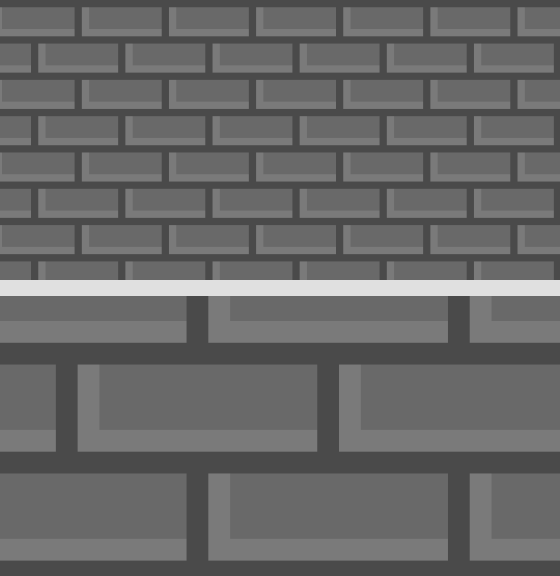
Top, the full canvas; bottom, a detail of the centre.
This texture is drawn by a Shadertoy shader. Its source:

```glsl
// Grey brick wall in running bond: flat bricks with a pale lip along the
// left and bottom sides, set in dark mortar. Each pixel is folded into one
// brick cell, then shaded with antialiased box distances.

// Lengths are in units of one mortar joint
const float UNITS_HIGH = 38.56;            // canvas height
const vec2  CELL = vec2(12.0, 5.0);        // brick plus joint
const vec2  BRICK = vec2(11.0, 4.0);
const float LIP = 1.0;                     // width of the pale edge
const float FIRST_LEFT = -0.73;            // left side of the first brick
const float TOP_JOINT = 1.0;               // mortar above the first row

const vec3 MORTAR_COLOR = vec3(0.290);
const vec3 FACE_COLOR   = vec3(0.412);
const vec3 LIP_COLOR    = vec3(0.480);

// Coverage of a pixel whose centre lies a signed distance inside an edge
float coverage(float inside, float pixel) {
    return clamp(inside / pixel + 0.5, 0.0, 1.0);
}

void mainImage(out vec4 fragColor, in vec2 fragCoord) {
    float pixel = UNITS_HIGH / iResolution.y;
    vec2 p = fragCoord * pixel;
    p.y = UNITS_HIGH - p.y;                // measure rows down from the top

    // Fold into a cell centred on its brick, shifting odd rows by half
    vec2 joint = CELL - BRICK;
    p -= vec2(FIRST_LEFT, TOP_JOINT) - 0.5 * joint;
    float row = floor(p.y / CELL.y);
    p.x -= 0.5 * CELL.x * mod(row, 2.0);
    vec2 local = mod(p, CELL) - 0.5 * CELL;

    // Brick outline
    vec2 inside = 0.5 * BRICK - abs(local);
    float brick = coverage(inside.x, pixel) * coverage(inside.y, pixel);

    // Face is the part clear of the left and bottom lips
    float fromLeft = local.x + 0.5 * BRICK.x;
    float fromBottom = 0.5 * BRICK.y - local.y;
    float face = coverage(fromLeft - LIP, pixel) * coverage(fromBottom - LIP, pixel);

    vec3 color = mix(MORTAR_COLOR, mix(LIP_COLOR, FACE_COLOR, face), brick);
    fragColor = vec4(color, 1.0);
}
```
